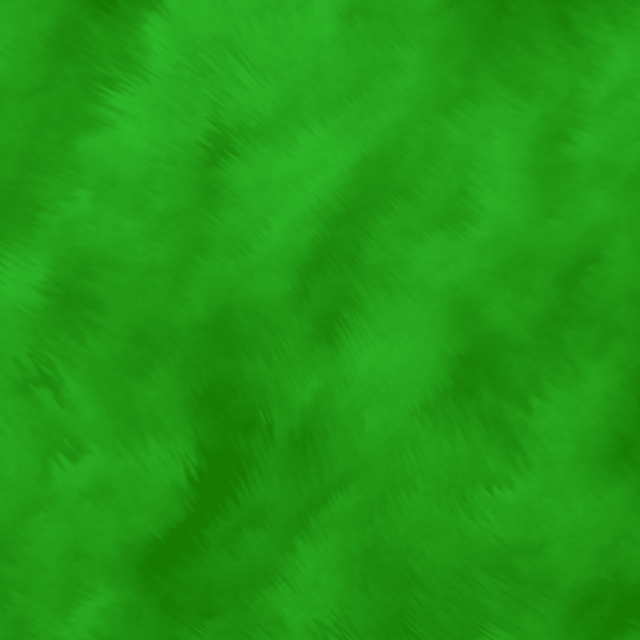
Reproduce this texture procedurally as a WebGL 1 fragment shader.

```glsl
precision highp float;
// Soft mottled green fur: slanted blotches with edges frayed by fine brush hairs.
uniform vec2 u_resolution;

vec3 hash3(vec2 p) {
  vec3 h = vec3(dot(p, vec2(127.1, 311.7)), dot(p, vec2(269.5, 183.3)), dot(p, vec2(71.9, 97.3)));
  return fract(sin(h) * 43758.55);
}

// Cellular noise: random tones at jittered points, blended by distance.
float softCells(vec2 p) {
  vec2 cell = floor(p);
  float tone = 0.0;
  float total = 0.0001;
  for (int j = -1; j <= 1; j++) {
    for (int i = -1; i <= 1; i++) {
      vec2 id = cell + vec2(float(i), float(j));
      vec3 h = hash3(id);
      vec2 d = id + 0.2 + 0.6 * h.xy - p;
      float w = max(0.0, 1.0 - dot(d, d) / 1.44);
      w *= w * w;
      tone += w * h.z;
      total += w;
    }
  }
  return tone / total;
}

// Coordinates along and across an axis at the given angle.
vec2 axisCoords(vec2 p, float angle) {
  vec2 axis = vec2(cos(angle), sin(angle));
  return vec2(dot(p, axis), dot(p, vec2(-axis.y, axis.x)));
}

void main() {
  vec2 uv = gl_FragCoord.xy / min(u_resolution.x, u_resolution.y);

  // Hairs run down to the right and bend gently; they are stronger in patches.
  float hairAngle = -0.8;
  vec2 bent = uv + 0.06 * sin(uv.yx * 8.0 + vec2(0.6, 2.1));
  vec2 hairCoords = axisCoords(bent, hairAngle);
  float hair = softCells(hairCoords * vec2(28.0, 230.0) + 31.0) - 0.5;
  float tuft = softCells(hairCoords * vec2(34.0, 100.0) + 57.0) - 0.5;
  float patches = smoothstep(0.45, 0.8, softCells(uv * 5.0 + 11.0));

  // Hairs drag the blotches along their own direction.
  float drag = hair * mix(0.02, 0.08, patches) + tuft * 0.012;
  vec2 p = uv + drag * vec2(cos(hairAngle), sin(hairAngle));
  p += 0.022 * sin(p.yx * 11.0 + vec2(1.3, 4.0)) + 0.007 * sin(p.yx * 31.0 + vec2(3.0, 0.5));

  // Blotches lean up to the right, from broad to small.
  vec2 slanted = axisCoords(p, 1.2);
  float tone = 0.33 * softCells(slanted * vec2(3.4, 8.0) + 8.0);
  tone += 0.36 * softCells(slanted * vec2(6.5, 12.5) + 19.0);
  tone += 0.2 * softCells(axisCoords(p, 0.9) * vec2(14.0, 21.0) + 43.0);
  tone += 0.11 * softCells(axisCoords(p, 0.6) * vec2(32.0, 42.0) + 71.0);

  // Fine hair and grain over the blotches.
  tone += 0.06 * hair * (0.6 + patches) + 0.025 * tuft;
  tone += 0.05 * (softCells(axisCoords(uv, 0.5) * vec2(110.0, 170.0) + 5.0) - 0.5);

  // Broad light: brighter at the left, dim at the right and top.
  tone += 0.04 * sin(uv.x * 4.2 + 0.7) - 0.03 * smoothstep(0.85, 1.0, uv.y);

  // Dark to light green.
  float light = clamp(0.47 + 1.6 * (tone - 0.515), 0.0, 1.0);
  vec3 color = mix(vec3(0.085, 0.48, 0.01), vec3(0.18, 0.725, 0.165), light);
  gl_FragColor = vec4(color, 1.0);
}
```
